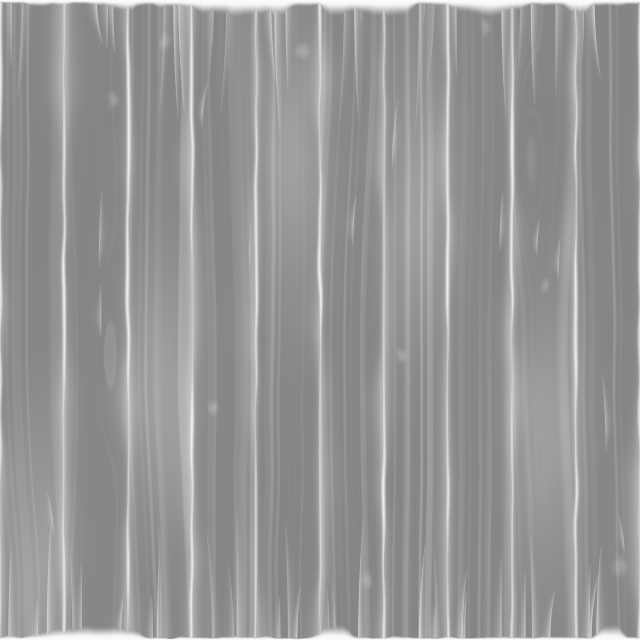
Write a Shadertoy shader that draws this texture.

```glsl
// Ten weathered upright planks in grey: bright worn seams, fine wavy grain
// with knots, soft pale patches, tapering cracks and chipped plank ends.
// Each layer is a height-like lightness built from value noise and falloffs.

const float PLANKS = 10.0;
const float BASE_GREY = 0.523;
const float WORN_GREY = 0.98;
const float GRAIN_LINES = 19.0;      // noise cells across one plank
const float GRAIN_LIGHT = 0.095;
const float PATCH_LIGHT = 0.105;
const vec2  PATCH_SIZE = vec2(0.055, 0.20);
const vec2  KNOT_SIZE = vec2(0.25, 0.14);
const float KNOT_PUSH = 0.6;
const float SEAM_WOBBLE = 0.0028;
const int   CRACKS = 9;              // per plank, two thirds at the ends
const float CRACK_WIDTH = 0.0055;
const float BLOT_LIGHT = 0.09;

float hash(vec2 p) {
    vec3 q = fract(p.xyx * 0.1031);
    q += dot(q, q.yzx + 33.33);
    return fract((q.x + q.y) * q.z);
}

float noise(vec2 p) {
    vec2 i = floor(p), f = fract(p);
    f = f * f * (3.0 - 2.0 * f);
    return mix(mix(hash(i), hash(i + vec2(1, 0)), f.x),
               mix(hash(i + vec2(0, 1)), hash(i + vec2(1, 1)), f.x), f.y);
}

// Broad pale patches, one on every second plank
float patches(vec2 uv) {
    float sum = 0.0;
    for (int i = 0; i < 5; i++) {
        float plank = 2.0 * float(i);
        vec2 centre = vec2((plank + 0.55) / PLANKS,
                           0.45 + 0.33 * cos((plank - 4.8) * 0.62));
        vec2 d = (uv - centre) / PATCH_SIZE;
        sum += exp(-dot(d, d));
    }
    return sum * mix(0.75, 1.15, noise(uv * vec2(22.0, 5.0)));
}

// Long wavy lines, bent into loops around knots on every seventh plank
float grain(float across, float y, float plank) {
    float bend = 0.20 * noise(vec2(plank * 9.0, y * 2.2))
               + 0.03 * noise(vec2(plank * 5.0 + 70.0, y * 8.0));
    float g = across + bend;
    float knotted = 0.0;
    if (mod(plank, 7.0) == 1.0) {
        vec2 knot = vec2(0.72 - 0.06 * plank, 0.40 + 0.045 * plank);
        vec2 d = (vec2(across, y) - knot) / KNOT_SIZE;
        knotted = exp(-dot(d, d));
        g += KNOT_PUSH * knotted;
    }
    float fine = noise(vec2(g * GRAIN_LINES + plank * 41.0, y * 0.4));
    float dense = noise(vec2(g * 3.0 + plank * 13.0, y * 1.6 + 30.0));
    return smoothstep(0.42, 1.0, fine) * mix(0.3, 1.1, max(dense, 0.7 * knotted));
}

// Bright core with flares of different reach on the two sides
float seam(vec2 uv) {
    float nearest = floor(uv.x * PLANKS + 0.5);
    float id = 5.0 * mod(nearest, PLANKS);
    float wobble = SEAM_WOBBLE * (noise(vec2(id + 200.0, uv.y * 17.0)) - 0.5);
    float d = uv.x - nearest / PLANKS - wobble;
    float wear = noise(vec2(id + 300.0, uv.y * 9.0));
    float core = exp(-pow(d / mix(0.0019, 0.0036, wear), 2.0));
    float reach = noise(vec2(id + (d < 0.0 ? 400.0 : 500.0), uv.y * 8.0));
    float flare = exp(-abs(d) / mix(0.0025, 0.012, reach * reach));
    return max(core * mix(0.5, 0.88, wear), flare * 0.5);
}

// Crisp on one side, fading on the other, tapering from root to tip
float crack(vec2 p, float size, float bend, float side, float rise, float px) {
    float t = p.y / size;
    if (t < 0.0 || t > 1.0) return 0.0;
    float taper = (1.0 - t) * smoothstep(0.0, rise, t + 0.001);
    float d = (p.x - bend * t * t) * side;
    float soft = exp(-max(d, 0.0) / (CRACK_WIDTH * taper + 0.0008));
    return soft * smoothstep(-max(0.002, px), 0.0, d) * sqrt(taper);
}

float cracks(float across, float y, float plank, float px) {
    float worst = 0.0;
    for (int i = 0; i < CRACKS; i++) {
        vec2 seed = vec2(plank * 11.0 + 3.0, float(i) * 17.0 + 5.0);
        float a = hash(seed), b = hash(seed + 1.0), c = hash(seed + 2.0);
        int kind = i % 3;            // bottom end, top end, mid plank
        float root = kind == 2 ? 0.12 + 0.7 * b : 0.0;
        float height = (kind == 1 ? 1.0 - y : y) - root;
        float size = kind == 2 ? 0.05 + 0.08 * c : 0.06 + 0.15 * c;
        vec2 p = vec2((across - mix(0.1, 0.9, a)) / PLANKS, height);
        float present = step(kind == 2 ? 0.68 : 0.15, hash(seed + 3.0));
        float light = present * (kind == 2 ? 0.55 : 0.3 + 0.4 * b);
        worst = max(worst, light * crack(p, size, (b - 0.5) * 0.024,
                    c < 0.5 ? -1.0 : 1.0, kind == 2 ? 0.5 : 0.001, px));
    }
    return worst;
}

// Ragged white rim along the top and bottom, heavier at the top
float chippedEnds(vec2 uv) {
    bool top = uv.y > 0.5;
    float rim = noise(vec2(uv.x * 21.0, top ? 610.0 : 650.0));
    float chip = noise(vec2(uv.x * 60.0, top ? 710.0 : 750.0));
    float depth = (top ? 0.004 : 0.002) + 0.013 * smoothstep(0.4, 0.9, rim) + 0.004 * chip;
    return 1.0 - smoothstep(0.2 * depth, 1.4 * depth, min(uv.y, 1.0 - uv.y));
}

// One small irregular pale spot on each plank
float blot(float across, float y, float plank) {
    vec2 seed = vec2(plank * 7.0 + 2.0, 90.0);
    vec2 d = vec2((across - mix(0.2, 0.8, hash(seed))) / PLANKS, y - hash(seed + 4.0));
    d.x += 0.008 * (noise(vec2(across * 8.0, y * 70.0)) - 0.5);
    float radius = mix(0.004, 0.013, hash(seed + 8.0));
    return 1.0 - smoothstep(0.1, 1.4, length(d * vec2(1.0, 0.65)) / radius);
}

void mainImage(out vec4 fragColor, in vec2 fragCoord) {
    vec2 uv = fragCoord / iResolution.xy;
    float plank = floor(uv.x * PLANKS), across = fract(uv.x * PLANKS);
    float grey = BASE_GREY + PATCH_LIGHT * patches(uv)
               + GRAIN_LIGHT * grain(across, uv.y, plank)
               + BLOT_LIGHT * blot(across, uv.y, plank);
    float wear = max(seam(uv), cracks(across, uv.y, plank, 1.0 / iResolution.x));
    wear = max(wear, chippedEnds(uv));
    fragColor = vec4(vec3(mix(grey, WORN_GREY, clamp(wear, 0.0, 1.0))), 1.0);
}
```
